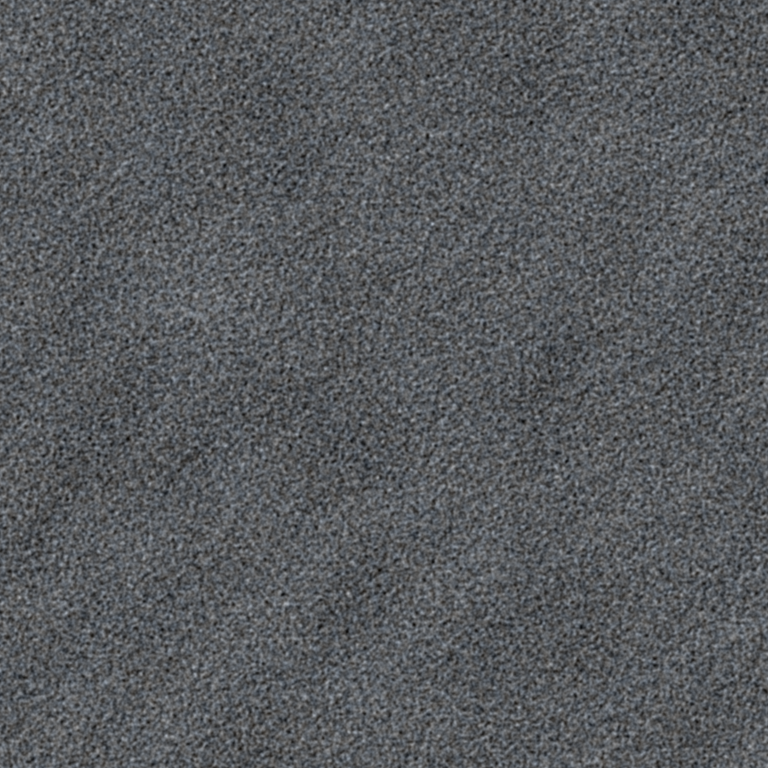
A Shadertoy shader for this texture:

```glsl
// Fine-grained slate grey surface with soft diagonal folds and faint warm and cool flecks.

#define BASE_COLOR     vec3(0.344, 0.354, 0.366)
#define WARM_SHIFT     vec3(0.030, 0.002, -0.030)
#define GRAIN_FREQ     136.0
#define GRAIN_CONTRAST 0.42
#define GRAIN_TIGHT    4.6
#define LIGHT_DIR      vec2(0.80, -0.75)
#define DUST_FREQ      255.0
#define DUST_CONTRAST  0.36
#define FOLD_FREQ      vec2(4.0, 11.5)
#define FOLD_CONTRAST  0.26
#define FOLD_ANGLE     0.72
#define TINT_FREQ      95.0

// Integer hash of a lattice cell, giving a value in 0..1
float hash(vec2 cell) {
    uvec2 q = uvec2(ivec2(cell)) * uvec2(1597u, 3812u) + uvec2(7919u, 104u);
    uint n = (q.x ^ (q.y * 40503u)) * 747796u + 28913u;
    n = ((n >> 15u) ^ n) * 73244475u;
    n = ((n >> 13u) ^ n) * 27752911u;
    n = (n >> 16u) ^ n;
    return float(n & 65535u) / 65535.0;
}

// Contribution of one lattice corner with a random unit gradient
float corner(vec2 cell, vec2 offset) {
    float angle = 6.28319 * hash(cell);
    return dot(vec2(cos(angle), sin(angle)), offset);
}

float gradientNoise(vec2 p) {
    vec2 cell = floor(p);
    vec2 f = p - cell;
    vec2 w = f * f * f * (f * (f * 6.0 - 15.0) + 10.0);
    vec2 e = vec2(1.0, 0.0);
    float low  = mix(corner(cell, f), corner(cell + e.xy, f - e.xy), w.x);
    float high = mix(corner(cell + e.yx, f - e.yx), corner(cell + e.xx, f - e.xx), w.x);
    return mix(low, high, w.y);
}

vec2 rotate(vec2 p, float angle) {
    float c = cos(angle), s = sin(angle);
    return vec2(c * p.x + s * p.y, c * p.y - s * p.x);
}

// Scattered round grains and pits, each with a lit and a shaded side
float grains(vec2 p) {
    vec2 home = floor(p);
    float sum = 0.0;
    for (int y = -1; y <= 1; y++) {
        for (int x = -1; x <= 1; x++) {
            vec2 cell = home + vec2(x, y);
            vec2 jitter = vec2(hash(cell + 301.0), hash(cell + 907.0));
            vec2 d = p - cell - mix(vec2(0.1), vec2(0.9), jitter);
            float pick = 2.0 * hash(cell + 1511.0) - 1.0;
            float height = sign(pick) * (0.4 + 0.35 * abs(pick));
            float r = GRAIN_TIGHT * dot(d, d);
            float lit = sqrt(GRAIN_TIGHT) * dot(d, LIGHT_DIR);
            sum += height * (1.0 - r + lit) * exp(-r);
        }
    }
    return sum;
}

// Shallow wrinkles running up to the right
float folds(vec2 uv) {
    vec2 p = rotate(uv, FOLD_ANGLE) * FOLD_FREQ;
    p.y += 0.8 * gradientNoise(uv * 6.0 + 11.0);
    float sum = 0.0, weight = 0.55;
    for (int i = 0; i < 4; i++) {
        sum += weight * gradientNoise(p + float(i) * 19.0);
        p *= 1.9;
        weight *= 0.72;
    }
    return sum;
}

void mainImage(out vec4 fragColor, in vec2 fragCoord) {
    vec2 uv = fragCoord / iResolution.y;

    // Light and dark relief: lit grains, plain grit, finer dust and soft clumps
    float relief = GRAIN_CONTRAST * grains(uv * GRAIN_FREQ)
                 + 0.60 * gradientNoise(rotate(uv, FOLD_ANGLE) * vec2(160.0, 185.0))
                 + DUST_CONTRAST * gradientNoise(rotate(uv, 0.35) * DUST_FREQ)
                 + 0.30 * gradientNoise(rotate(uv, 1.1) * 82.0 + 37.0);
    float shade = 1.0 + relief + FOLD_CONTRAST * folds(uv);

    // Warm and cool flecks; hollows lean slightly warm
    float tint = gradientNoise(rotate(uv, 0.3) * TINT_FREQ + 73.0)
               + 0.3 * gradientNoise(uv * 12.0 + 51.0) - 0.2 * relief;

    vec3 color = BASE_COLOR * shade + WARM_SHIFT * tint;
    fragColor = vec4(clamp(color, 0.0, 1.0), 1.0);
}
```
